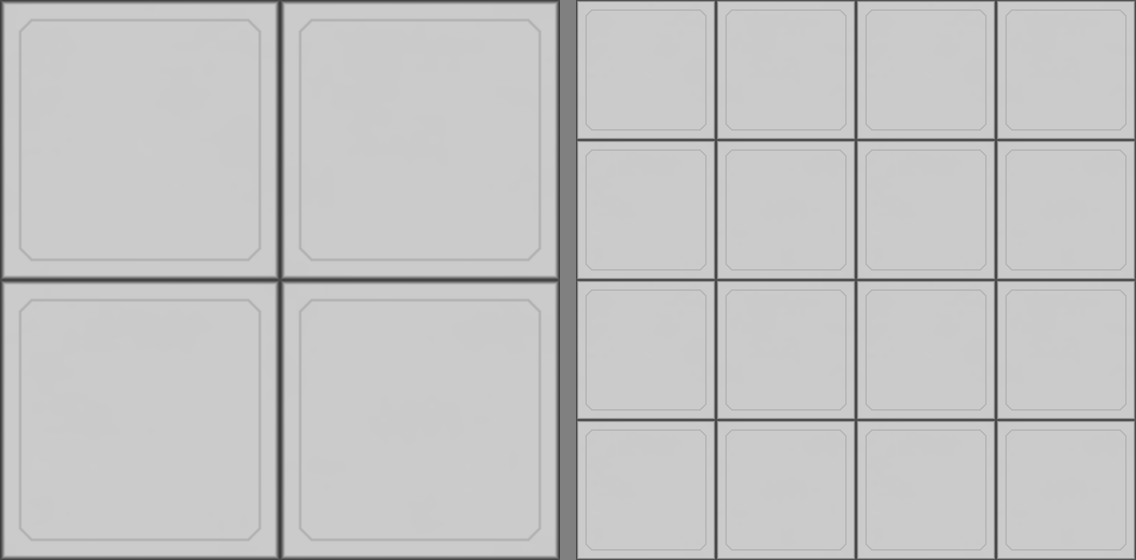
Left, the tile; right, the same tile 2 across and 2 down.
Write a Shadertoy shader that draws this pattern.

```glsl
// Two by two grey wall panels with dark soft grooves and a thin chamfered inset line.

const float REPEATS = 2.0;

const vec3 PANEL_GREY  = vec3(0.795);
const vec3 LINE_GREY   = vec3(0.70);
const vec3 GROOVE_GREY = vec3(0.22);

float hash(vec2 p) {
    vec3 q = fract(vec3(p.xyx) * 0.1031);
    q += dot(q, q.yzx + 33.33);
    return fract((q.x + q.y) * q.z);
}

// Value noise that wraps after a whole number of cells
float wrappedNoise(vec2 uv, float cells) {
    vec2 p = uv * cells;
    vec2 i = floor(p);
    vec2 f = fract(p);
    f = f * f * (3.0 - 2.0 * f);
    vec2 a = mod(i, cells);
    vec2 b = mod(i + 1.0, cells);
    return mix(mix(hash(a), hash(vec2(b.x, a.y)), f.x),
               mix(hash(vec2(a.x, b.y)), hash(b), f.x), f.y);
}

// Signed distance to a square with its corners cut off
float chamferedSquare(vec2 p, float halfSize, float cut) {
    vec2 q = abs(p);
    float sides = max(q.x, q.y) - halfSize;
    float corners = (q.x + q.y - 2.0 * halfSize + cut) * 0.7071;
    return max(sides, corners);
}

// Coverage of a soft line: solid inside core, gone beyond reach
float softLine(float dist, float core, float reach) {
    return 1.0 - smoothstep(core, reach, abs(dist));
}

// Groove depth from the distances to the panel's edges
float grooveMask(vec2 edge) {
    float vertical = softLine(edge.x, -0.001, 0.022);
    float horizontal = softLine(edge.y, -0.002, 0.020);
    float crossing = exp(-dot(edge, edge) / 0.00004);
    return max(vertical, horizontal) * (1.0 - 0.1 * crossing);
}

void mainImage(out vec4 fragColor, in vec2 fragCoord) {
    vec2 uv = fragCoord / iResolution.xy;
    vec2 p = fract(uv * REPEATS) - 0.5;
    float pixel = REPEATS / min(iResolution.x, iResolution.y);

    // Panel face with very faint mottling
    float mottle = wrappedNoise(uv, 12.0) + 0.5 * wrappedNoise(uv, 48.0) - 0.75;
    vec3 color = PANEL_GREY + 0.005 * mottle;

    // Inset line
    float frame = chamferedSquare(p, 0.428, 0.041);
    color = mix(color, LINE_GREY, softLine(frame, 0.001, max(0.0085, pixel)));

    // Grooves between panels
    color = mix(color, GROOVE_GREY, grooveMask(0.5 - abs(p)));

    fragColor = vec4(color, 1.0);
}
```
